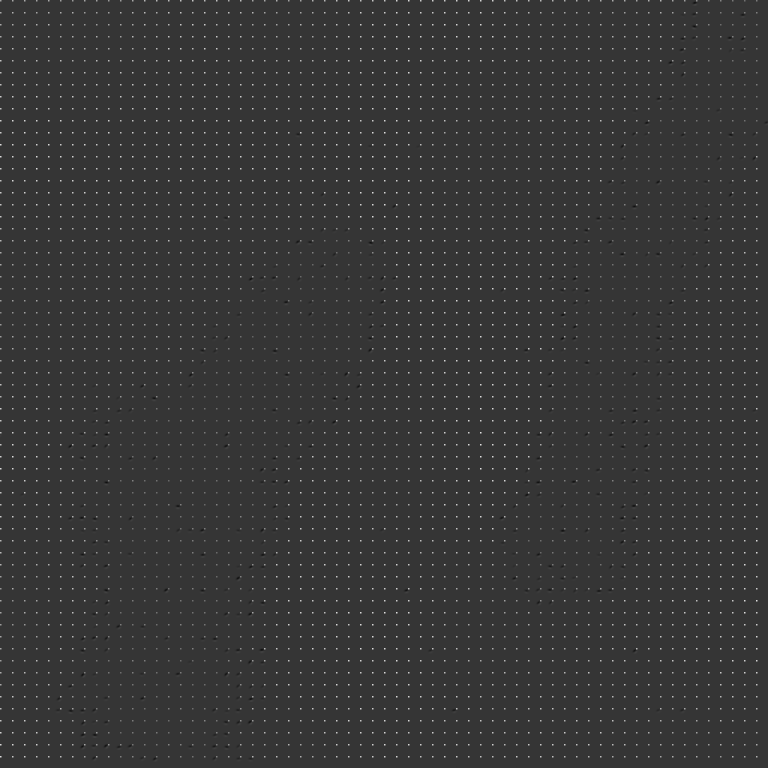
A Shadertoy shader for this pattern:

```glsl
// A 64 by 64 grid of tiny pale square dots on charcoal, one per cell corner.
// Soft diagonal bands and noise dim the dots; small embossed dents scatter
// along the rims of those bands.

const float CELLS = 64.0;
const float DOT_HALF = 0.0625;          // half a dot's side, in cells
const vec3 CHARCOAL = vec3(0.208);

float hash(vec2 p) {
    return fract(sin(dot(p, vec2(127.1, 311.7))) * 43758.5453);
}

float valueNoise(vec2 p) {
    vec2 i = floor(p), f = fract(p);
    f = f * f * (3.0 - 2.0 * f);
    return mix(mix(hash(i), hash(i + vec2(1, 0)), f.x),
               mix(hash(i + vec2(0, 1)), hash(i + vec2(1, 1)), f.x), f.y);
}

float segmentDistance(vec2 p, vec2 a, vec2 b) {
    vec2 pa = p - a, ba = b - a;
    return length(pa - ba * clamp(dot(pa, ba) / dot(ba, ba), 0.0, 1.0));
}

// Soft-edged stroke: 1 along the segment, 0 outside its radius
float band(vec2 p, vec2 a, vec2 b, float radius) {
    return 1.0 - smoothstep(radius * 0.5, radius * 1.1, segmentDistance(p, a, b));
}

// How strongly the dots fade at p (0..1, y up)
float shade(vec2 p) {
    p += 0.05 * (vec2(valueNoise(p * 9.0), valueNoise(p * 9.0 + 37.0)) - 0.5);
    float left = max(band(p, vec2(0.20, 0.08), vec2(0.25, 0.40), 0.13),
                     band(p, vec2(0.25, 0.40), vec2(0.42, 0.62), 0.10));
    float right = max(band(p, vec2(0.96, 0.95), vec2(0.86, 0.70), 0.09),
                      band(p, vec2(0.84, 0.68), vec2(0.74, 0.30), 0.09));
    return max(left, right);
}

float dotLevel(vec2 p, vec2 id, float dim) {
    float cloud = valueNoise(p * vec2(8.0, 5.0) + 11.0);
    float level = mix(0.58, 0.86, cloud) + 0.10 * (hash(id) - 0.5);
    return mix(level, 0.36 + 0.12 * hash(id + 5.0), dim * 0.85);
}

// Antialiased square; f and px are in cells
float squareDot(vec2 f, float halfSide, vec2 px) {
    vec2 cover = clamp((halfSide - abs(f)) / px + 0.5, 0.0, 1.0);
    return cover.x * cover.y;
}

// Dark oval with a faint light rim on one side
float dent(vec2 f, float angle) {
    float c = cos(angle), s = sin(angle);
    vec2 q = mat2(c, -s, s, c) * f / vec2(0.16, 0.09);
    vec2 rim = q - vec2(0.0, 1.8);
    return 0.4 * exp(-dot(rim, rim)) - exp(-dot(q, q));
}

void mainImage(out vec4 fragColor, in vec2 fragCoord) {
    vec2 uv = fragCoord / iResolution.xy;
    vec2 px = CELLS / iResolution.xy;

    // Cells count from the upper left, centred on their dots
    vec2 grid = vec2(uv.x, 1.0 - uv.y) * CELLS;
    vec2 id = floor(grid + 0.5);
    vec2 f = grid - id - DOT_HALF;
    vec2 center = vec2(id.x, CELLS - id.y) / CELLS;
    float dim = shade(center);

    // Dents gather where the shading changes, with a few strays inside
    float rim = 4.0 * dim * (1.0 - dim);
    float chance = 0.55 * rim + 0.12 * dim;
    float present = step(hash(id + 19.0), chance);
    float depth = present * mix(0.03, 0.15, hash(id + 31.0));
    vec2 offset = vec2(-0.2, 0.14) + 0.1 * (hash(id + 43.0) - 0.5);
    float relief = depth * dent(f - offset, -0.8 + hash(id + 53.0));

    vec3 color = CHARCOAL + relief;
    float level = dotLevel(center, id, dim);
    color = mix(color, vec3(level), squareDot(f, DOT_HALF, px));
    fragColor = vec4(color, 1.0);
}
```
